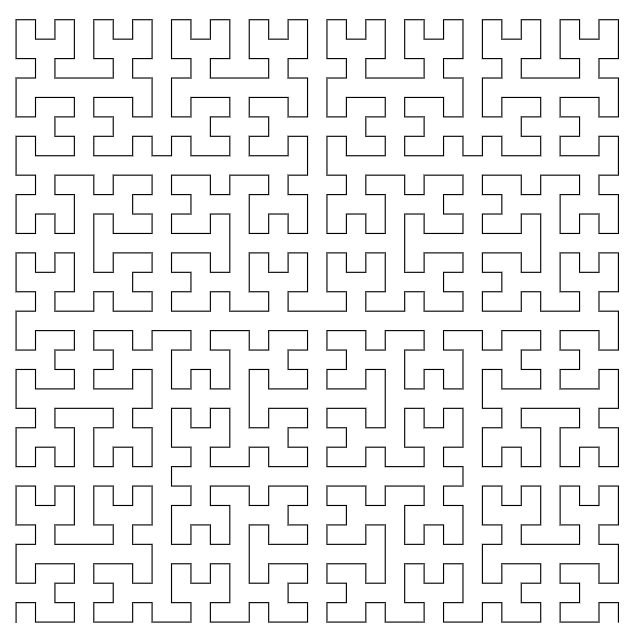
Write a WebGL 2 fragment shader that draws this pattern.

```glsl
#version 300 es
precision highp float;

uniform vec2 u_resolution;
out vec4 outColor;

// Lengths are fractions of the canvas height
const int GRID = 32;
const float CELL = 0.03036;
const float LINE_WIDTH = 0.00176;
const vec2 CENTER = vec2(0.4957, 0.4986);
const vec3 PAPER = vec3(1.0);
const vec3 INK = vec3(0.0);

// Position of a grid cell along the Hilbert curve
int hilbertIndex(ivec2 cell, int size) {
    int index = 0;
    for (int s = size / 2; s > 0; s /= 2) {
        ivec2 quadrant = cell / s;
        index += s * s * ((3 * quadrant.x) ^ quadrant.y);
        cell -= quadrant * s;
        // Lower quadrants are transposed, the right one also mirrored
        if (quadrant.y == 0) {
            if (quadrant.x == 1) cell = ivec2(s - 1) - cell;
            cell = cell.yx;
        }
    }
    return index;
}

bool insideGrid(ivec2 cell, int size) {
    return all(greaterThanEqual(cell, ivec2(0))) && all(lessThan(cell, ivec2(size)));
}

// Square-ended distance to an axis-aligned segment from the origin
float segmentDistance(vec2 p, vec2 end) {
    vec2 d = abs(p - end * clamp(dot(p, end), 0.0, 1.0));
    return max(d.x, d.y);
}

// Distance to the curve, in cells
float curveDistance(vec2 p, int size) {
    ivec2 cell = ivec2(floor(p + 0.5));
    float nearest = 1e3;
    if (!insideGrid(cell, size)) return nearest;

    int index = hilbertIndex(cell, size);
    vec2 local = p - vec2(cell);
    ivec2 direction = ivec2(1, 0);
    for (int i = 0; i < 4; i++) {
        ivec2 neighbor = cell + direction;
        // Join neighbors that follow each other on the curve
        if (insideGrid(neighbor, size) && abs(hilbertIndex(neighbor, size) - index) == 1) {
            nearest = min(nearest, segmentDistance(local, vec2(direction)));
        }
        direction = ivec2(-direction.y, direction.x);
    }
    return nearest;
}

// Pixel coverage of a line
float lineCoverage(float dist, float width, float pixel) {
    return clamp((0.5 * width - dist) / pixel + 0.5, 0.0, 1.0);
}

void main() {
    float pixel = 1.0 / u_resolution.y;
    vec2 uv = gl_FragCoord.xy * pixel;
    vec2 gridPos = (uv - CENTER) / CELL + 0.5 * float(GRID - 1);

    float dist = curveDistance(gridPos, GRID) * CELL;
    float ink = lineCoverage(dist, LINE_WIDTH, pixel);
    outColor = vec4(mix(PAPER, INK, ink), 1.0);
}
```
